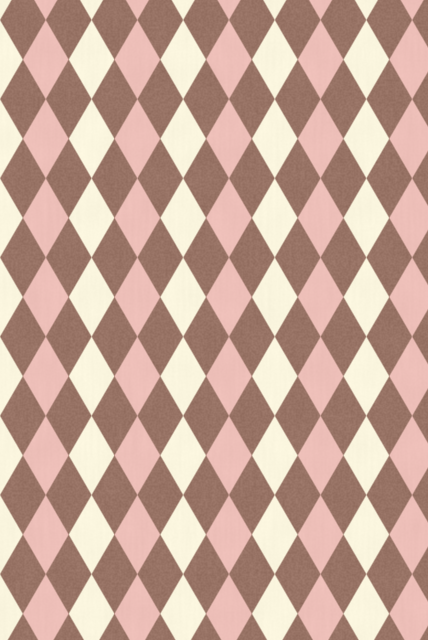
Give the GLSL for this pattern, as a WebGL 2 fragment shader.

```glsl
#version 300 es
precision highp float;
// Harlequin paper: brown diamonds checkered with alternating columns of cream and pink.
// Two diagonal coordinates turn the lattice into a checkerboard of soft square waves;
// gradient noise adds fine paper grain, mottling and faint vertical fibres.

uniform vec2 u_resolution;
out vec4 outColor;

const vec3 BROWN = vec3(0.593, 0.448, 0.393);
const vec3 PINK = vec3(0.930, 0.748, 0.722);
const vec3 CREAM = vec3(0.982, 0.962, 0.872);

const vec2 DIAMOND = vec2(0.1070, 0.1237);  // diamond size, as a share of the canvas
const vec2 ORIGIN = vec2(0.0, 0.1029);      // a corner where four diamonds meet
const float SOFTNESS = 0.0016;              // edge half width, in canvas heights

// Unit gradient for a grid corner, from an integer hash
vec2 gradientAt(vec2 corner) {
    uvec2 q = uvec2(ivec2(corner) + 4096);
    uint h = q.x * 1597334677u ^ q.y * 3812015801u;
    h = (h ^ (h >> 15)) * 2246822519u;
    h ^= h >> 13;
    float angle = float(h & 65535u) / 65536.0 * 6.28319;
    return vec2(cos(angle), sin(angle));
}

float gradientNoise(vec2 p) {
    vec2 i = floor(p);
    vec2 f = p - i;
    vec2 u = f * f * f * (f * (f * 6.0 - 15.0) + 10.0);
    float a = dot(gradientAt(i), f);
    float b = dot(gradientAt(i + vec2(1, 0)), f - vec2(1, 0));
    float c = dot(gradientAt(i + vec2(0, 1)), f - vec2(0, 1));
    float d = dot(gradientAt(i + vec2(1, 1)), f - vec2(1, 1));
    return mix(mix(a, b, u.x), mix(c, d, u.x), u.y);
}

// Square wave of period 2: +1 on even cells, -1 on odd ones, with soft steps
float softSquare(float x, float halfWidth) {
    float toStep = 0.5 - abs(mod(x - 0.5, 2.0) - 1.0);
    return 1.0 - 2.0 * smoothstep(-halfWidth, halfWidth, toStep);
}

// Brown coverage: the product of the waves along both diagonals
float brownCoverage(vec2 lattice, float halfWidth) {
    float rising = softSquare(lattice.x + lattice.y, halfWidth);
    float falling = softSquare(lattice.x - lattice.y, halfWidth);
    return 0.5 + 0.5 * rising * falling;
}

// Light diamonds are cream in even columns and pink in odd ones
vec3 lightColour(float column) {
    return mix(CREAM, PINK, mod(floor(column + 0.5), 2.0));
}

// Brightness offset of the paper; p is in canvas heights
float paperGrain(vec2 p, float brown) {
    float speckle = gradientNoise(p * 290.0) + 0.6 * gradientNoise(p * 137.0 + 31.7);
    float mottle = gradientNoise(p * 24.0 + 7.3);
    float fibre = gradientNoise(p * vec2(190.0, 14.0) + 53.1);
    return speckle * mix(0.008, 0.036, brown) + mottle * 0.012 + fibre * 0.010;
}

void main() {
    vec2 uv = gl_FragCoord.xy / u_resolution;
    vec2 paper = gl_FragCoord.xy / u_resolution.y;
    vec2 lattice = (uv - ORIGIN) / DIAMOND;

    // Edge width converted from canvas heights to lattice units
    float aspect = u_resolution.x / u_resolution.y;
    float slope = length(1.0 / (DIAMOND * vec2(aspect, 1.0)));
    float halfWidth = slope * max(SOFTNESS, 0.7 / u_resolution.y);

    float brown = brownCoverage(lattice, halfWidth);
    vec3 colour = mix(lightColour(lattice.x), BROWN, brown);
    colour += paperGrain(paper, brown);
    outColor = vec4(clamp(colour, 0.0, 1.0), 1.0);
}
```
